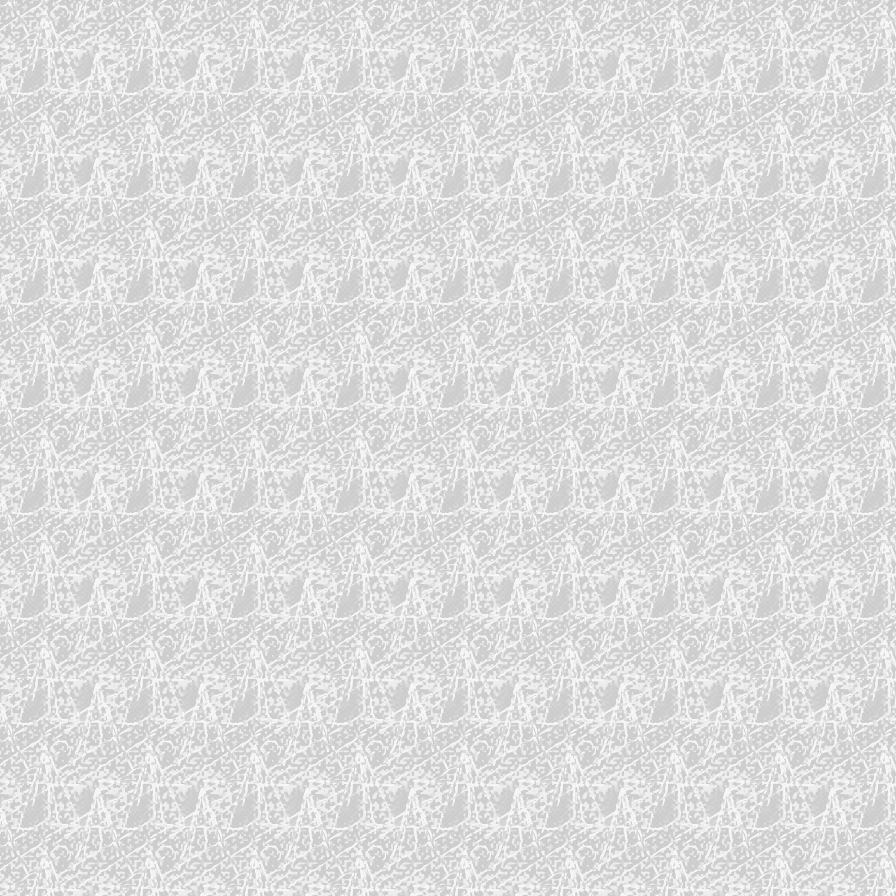
Reproduce this pattern procedurally as a WebGL 1 fragment shader.

```glsl
precision highp float;
uniform vec2 u_resolution;

#define REPEATS 8.533
#define LINE_WIDTH 0.0115
#define LEGS 5
#define DIAGONALS 6
#define GRAIN 45.0
#define THREADS 20.0
#define WEAVE 0.022
#define GROUND vec3(0.795)
#define INK vec3(0.965)

float hash(vec2 p) {
  return fract(sin(dot(p, vec2(12.9898, 78.233))) * 43758.5453);
}

// Value noise that wraps every tile
float tileNoise(vec2 p, float cells) {
  vec2 q = p * cells;
  vec2 i = floor(q);
  vec2 f = fract(q);
  f = f * f * (3.0 - 2.0 * f);
  vec2 lo = mod(i, cells);
  vec2 hi = mod(i + 1.0, cells);
  return mix(mix(hash(lo), hash(vec2(hi.x, lo.y)), f.x),
             mix(hash(vec2(lo.x, hi.y)), hash(hi), f.x), f.y);
}

float softness() {
  return 0.55 * REPEATS / u_resolution.y;
}

float cover(float d, float halfWidth) {
  return 1.0 - smoothstep(halfWidth - softness(), halfWidth + softness(), d);
}

// Segment around a midpoint, wrapped across the tile edges
float stroke(vec2 p, vec2 mid, vec2 reach, float halfWidth) {
  vec2 q = fract(p - mid + 0.5) - 0.5;
  float t = clamp(dot(q, reach) / dot(reach, reach), -1.0, 1.0);
  return cover(length(q - reach * t), halfWidth);
}

// Legs spreading down from an apex, tied by a nearly level crossbar
float fan(vec2 p, vec2 apex, float seed) {
  float ink = stroke(p, apex + vec2(-0.05, 0.36), vec2(0.44, 0.025), LINE_WIDTH);
  for (int i = 0; i < LEGS; i++) {
    float k = float(i);
    float r = hash(vec2(k, seed));
    float spread = mix(-0.25, 0.32, k / float(LEGS - 1)) + 0.08 * (r - 0.5);
    vec2 reach = 0.5 * vec2(spread, 0.56 + 0.32 * hash(vec2(seed, k + 3.0)));
    ink = max(ink, stroke(p, apex + reach, reach, LINE_WIDTH * (0.75 + 0.5 * r)));
  }
  return ink;
}

// Long scratches climbing to the right
float scratches(vec2 p) {
  float ink = 0.0;
  for (int i = 0; i < DIAGONALS; i++) {
    float k = float(i);
    float r = hash(vec2(k, 7.0));
    vec2 mid = vec2(hash(vec2(k, 2.0)), (k + 0.6 * r) / float(DIAGONALS));
    vec2 reach = mix(0.28, 0.45, r) * vec2(1.0, -0.48 - 0.22 * hash(vec2(k, 5.0)));
    ink = max(ink, stroke(p, mid, reach, LINE_WIDTH * 0.8));
  }
  return ink;
}

float loopMark(vec2 p, vec2 center) {
  vec2 q = fract(p - center + 0.5) - 0.5;
  return cover(abs(length(q) - 0.085), LINE_WIDTH * 0.6) * step(q.y, 0.05);
}

// Bare wedge-shaped patches, two per tile
float bareGround(vec2 p) {
  vec2 q = vec2(fract(2.0 * p.x - 0.16) - 0.5, fract(p.y - 0.18) - 0.5);
  q.x = 0.5 * q.x + 0.12 * q.y;
  return 1.0 - smoothstep(0.6, 1.3, length(q / vec2(0.10, 0.19)));
}

void main() {
  vec2 uv = gl_FragCoord.xy / u_resolution.y;
  vec2 p = fract(vec2(uv.x, 1.0 - uv.y) * REPEATS);

  // Ragged edges
  vec2 jitter = vec2(tileNoise(p, 24.0), tileNoise(p + 0.37, 24.0)) - 0.5;
  vec2 rough = p + 0.018 * jitter;

  // Broken strokes
  float lines = max(fan(rough, vec2(0.43, 0.10), 1.0), fan(rough, vec2(0.93, 0.51), 4.0));
  lines = max(lines, scratches(rough));
  lines = max(lines, loopMark(rough, vec2(0.58, 0.14)));
  lines *= 0.25 + 0.75 * smoothstep(0.22, 0.5, tileNoise(p + 0.61, 34.0));

  // Speckle gathered in clouds
  float cloud = tileNoise(p, 5.0) - 0.5;
  float speckle = smoothstep(0.42, 0.78, tileNoise(p, GRAIN) + 0.35 * cloud);
  speckle *= 1.0 - 0.85 * bareGround(p);

  // Fine woven ground
  vec2 thread = sin(6.2832 * THREADS * p);
  vec3 ground = GROUND + WEAVE * (0.5 + 0.5 * thread.x * thread.y);

  gl_FragColor = vec4(mix(ground, INK, max(lines, 0.8 * speckle)), 1.0);
}
```
